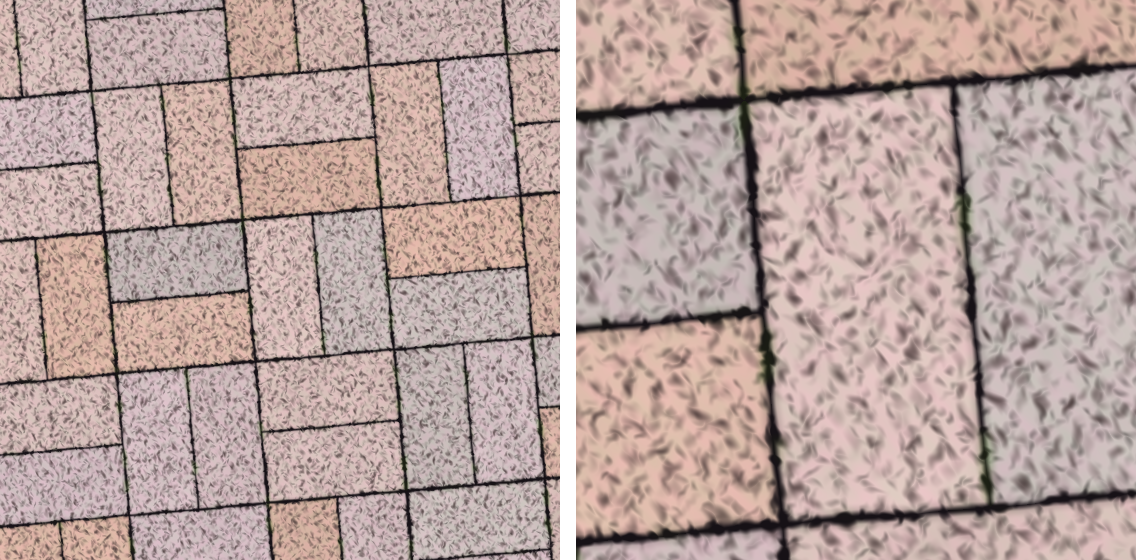
Left, the full canvas; right, a detail of the centre.
Write a three.js fragment shader that draws this texture.

```glsl
#define CELL vec2(0.2484, 0.2536)
#define ORIGIN vec2(0.4336, 0.6068)
#define TILT 0.088
#define OUTER_JOINT 0.0021
#define INNER_JOINT 0.0014
#define JOINT_SOFTNESS 0.0036
#define WOBBLE 0.0009
#define FLECK_SCALE 74.0
#define GRIT_SCALE 108.0
#define FLECK_DEPTH 0.74
#define GRIT_DEPTH 0.34

varying vec2 vUv;

const vec3 PINK = vec3(0.865, 0.765, 0.75);
const vec3 ORANGE = vec3(0.875, 0.725, 0.66);
const vec3 LAVENDER = vec3(0.85, 0.765, 0.785);
const vec3 GREY = vec3(0.805, 0.75, 0.745);
const vec3 FLECK = vec3(0.24, 0.18, 0.18);
const vec3 JOINT = vec3(0.085, 0.065, 0.085);
const vec3 MOSS = vec3(0.12, 0.15, 0.07);

float hash(vec2 p) {
  vec3 q = fract(p.xyx * vec3(0.1031, 0.1030, 0.0973));
  q += dot(q, q.yzx + 33.33);
  return fract((q.x + q.y) * q.z);
}

vec2 hash2(vec2 p) {
  return vec2(hash(p), hash(p + 71.7));
}

// Slow layered sines, about -1 to 1
float waves(vec2 p) {
  return 0.5 * sin(p.x * 1.7 + 2.0 * sin(p.y * 1.1))
       + 0.3 * sin(p.y * 3.1 + 1.5 * sin(p.x * 2.3))
       + 0.2 * sin((p.x + p.y) * 5.3);
}

// Cellular strokes: one short, soft, mostly upright ellipse per cell
float strokes(vec2 p, float seed, float spread, float sharpness) {
  p += 0.22 * vec2(waves(p * 1.3 + seed), waves(p.yx * 1.1 - seed));
  vec2 id = floor(p);
  float mark = 0.0;
  for (int j = -1; j <= 1; j++) {
    for (int i = -1; i <= 1; i++) {
      vec2 cell = id + vec2(float(i), float(j));
      vec2 key = cell + seed;
      vec2 d = p - cell - hash2(key);
      float angle = 1.65 + (hash(key + 13.1) - 0.5) * spread;
      vec2 along = vec2(cos(angle), sin(angle));
      vec2 radii = vec2(0.5 + 0.4 * hash(key + 27.3), 0.36);
      vec2 q = vec2(dot(d, along), dot(d, vec2(-along.y, along.x))) / radii;
      float strength = 0.12 + 0.88 * pow(hash(key + 41.9), sharpness);
      mark = max(mark, strength * (1.0 - smoothstep(0.0, 1.0, length(q))));
    }
  }
  return mark;
}

vec3 brickColor(vec2 id) {
  float kind = hash(id + 5.3);
  vec3 c = mix(PINK, ORANGE, smoothstep(0.55, 0.95, kind));
  c = mix(c, LAVENDER, 1.0 - smoothstep(0.2, 0.4, kind));
  c = mix(c, GREY, 1.0 - smoothstep(0.06, 0.14, kind));
  return c * (0.97 + 0.05 * hash(id + 19.7));
}

void main() {
  // Tilted grid with slightly uneven edges
  vec2 d = vUv - ORIGIN;
  float c = cos(TILT), s = sin(TILT);
  vec2 pos = vec2(c * d.x + s * d.y, c * d.y - s * d.x);
  pos += WOBBLE * vec2(waves(vUv * 31.0), waves(vUv.yx * 29.0 + 8.0));
  vec2 grid = pos / CELL;
  vec2 id = floor(grid);
  vec2 f = fract(grid);

  // Paired bricks turn by a quarter in alternate cells
  float upright = mod(id.x + id.y, 2.0);
  f = mix(f, f.yx, upright);
  vec2 size = mix(CELL, CELL.yx, upright) * vec2(1.0, 0.5);
  float slot = step(0.5, f.y);
  vec2 brick = id * 2.0 + vec2(slot, upright) + 40.0;
  vec2 local = (vec2(f.x, fract(f.y * 2.0)) - 0.5) * size;

  // Distance inward from the brick outline, with small rounded corners
  float corner = 0.004;
  vec2 q = abs(local) - size * 0.5 + corner;
  float inset = corner - length(max(q, 0.0)) - min(max(q.x, q.y), 0.0);

  // Speckled stone with a dense grain and darker flecks
  float spread = 1.4 + 1.4 * hash(brick + 3.1);
  float fleck = strokes(vUv * FLECK_SCALE + 50.0, 11.0, spread, 1.3);
  float grit = strokes(vUv * GRIT_SCALE + 90.0, 67.0, 2.6, 0.7);
  vec3 color = brickColor(brick);
  color *= 1.0 + 0.02 * waves(vUv * 24.0);
  color += 0.025 * waves(vUv * 95.0) * vec3(1.0, -0.4, 0.5);
  color *= 1.0 - GRIT_DEPTH * grit;
  color = mix(color, FLECK, FLECK_DEPTH * fleck);

  // Ragged joints, thinner inside a pair, with mossy stretches
  float inner = 1.0 - smoothstep(0.10, 0.16, abs(f.y - 0.5));
  float width = mix(OUTER_JOINT, INNER_JOINT, inner);
  width *= 0.7 + 0.6 * hash(brick + 8.7) + 0.4 * waves(vUv * 47.0);
  width += 0.0022 * (fleck + grit - 0.6);
  float moss = smoothstep(-0.1, 0.7, waves(vUv * 38.0 + 4.0));
  float sideJoint = step(size.x * 0.5 - abs(local.x), size.y * 0.5 - abs(local.y));
  moss *= mix(0.3, 1.0, abs(sideJoint - upright));
  float fringe = 1.0 - smoothstep(width, width + 0.008, inset);
  color *= 1.0 - fringe * mix(vec3(0.18), vec3(0.26, 0.16, 0.3), moss);
  float joint = 1.0 - smoothstep(width - 0.001, width + JOINT_SOFTNESS, inset);
  color = mix(color, mix(JOINT, MOSS, moss * 0.7), joint);

  gl_FragColor = vec4(clamp(color, 0.0, 1.0), 1.0);
}
```
